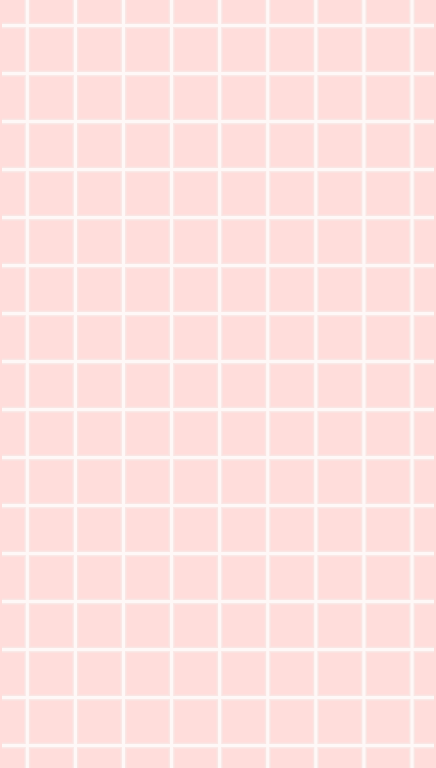
A WebGL 2 fragment shader for this pattern:

```glsl
#version 300 es
precision highp float;
// A pale pink sheet ruled with a regular grid of thin white lines.
// Each family of lines is a repeated distance, drawn as a white core
// inside a faint, slightly duller fringe; rows stop just short of the sides.

uniform vec2 u_resolution;
out vec4 fragColor;

const vec3 PAPER = vec3(1.0, 0.868, 0.86);
const vec3 FRINGE = vec3(0.975, 0.9, 0.892);
const vec3 CORE = vec3(0.998, 0.972, 0.968);

// Lengths are fractions of the canvas width (x) and height (y)
const vec2 PITCH = vec2(0.1103, 0.0625);
const vec2 FIRST_LINE = vec2(0.0626, 0.0292);
const float ROW_MARGIN = 0.0046;

// Half widths as fractions of the canvas height
const float CORE_HALF = 0.0021;
const float FRINGE_HALF = 0.004;

// Distance to the nearest of evenly spaced lines
vec2 lineDistance(vec2 p, vec2 first, vec2 pitch) {
    return abs(fract((p - first) / pitch + 0.5) - 0.5) * pitch;
}

// Smooth coverage of a band around distance zero
float band(float dist, float halfWidth, float pixel) {
    return clamp((halfWidth - dist) / pixel + 0.5, 0.0, 1.0);
}

// Union of column and row coverage
float gridMask(vec2 dist, float halfWidth, float rowExtent, float pixel) {
    float column = band(dist.x, halfWidth, pixel);
    float row = band(dist.y, halfWidth, pixel) * rowExtent;
    return max(column, row);
}

void main() {
    vec2 uv = gl_FragCoord.xy / u_resolution;
    float aspect = u_resolution.x / u_resolution.y;
    float pixel = 1.0 / u_resolution.y;

    // Both distances in units of the canvas height
    vec2 dist = lineDistance(uv, FIRST_LINE, PITCH) * vec2(aspect, 1.0);

    // Rows end just inside the left and right edges
    float rowExtent = band(abs(uv.x - 0.5) * aspect, (0.5 - ROW_MARGIN) * aspect, pixel);

    // Paper, then fringe, then core
    vec3 color = mix(PAPER, FRINGE, gridMask(dist, FRINGE_HALF, rowExtent, pixel));
    color = mix(color, CORE, gridMask(dist, CORE_HALF, rowExtent, pixel));
    fragColor = vec4(color, 1.0);
}
```
